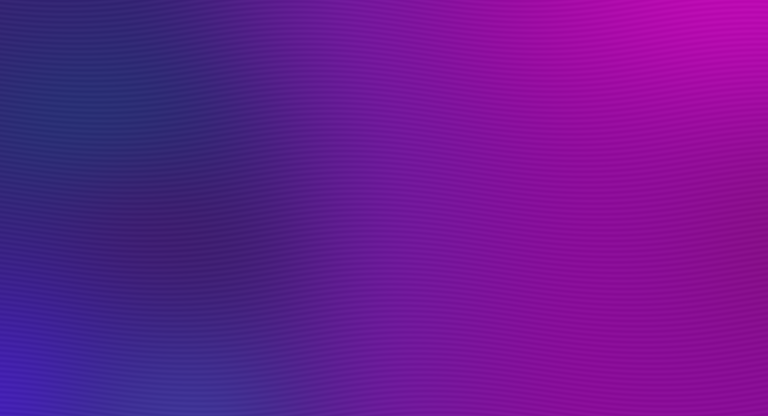
Give the GLSL for this background, as a WebGL 1 fragment shader.

```glsl
precision highp float;
// Indigo to magenta backdrop crossed by fine, gently wavy lines.
// A horizontal colour ramp carries soft elliptical glows; a warped sine
// over height adds the faint ripples.

uniform vec2 u_resolution;

const float TAU = 6.2831853;

// Ramp colours, left to right
const vec3 INDIGO = vec3(0.21, 0.135, 0.45);
const vec3 VIOLET = vec3(0.43, 0.10, 0.61);
const vec3 PURPLE = vec3(0.54, 0.05, 0.60);

// Glow colours
const vec3 TEAL_BLUE = vec3(0.15, 0.20, 0.46);
const vec3 DARK_PLUM = vec3(0.25, 0.11, 0.42);
const vec3 ULTRAMARINE = vec3(0.27, 0.12, 0.72);
const vec3 SLATE_BLUE = vec3(0.25, 0.22, 0.61);
const vec3 MAGENTA = vec3(0.74, 0.04, 0.70);
const vec3 WINE = vec3(0.52, 0.06, 0.52);

// Ripples
const float LINE_COUNT = 78.0;
const float LINE_STRENGTH = 0.013;
const float WAVE_HEIGHT = 0.025;
const float WAVE_LENGTH = 0.6;
const float CREST_X = 0.57;
const float CREST_LEAN = 0.19;

// Soft elliptical falloff, 1 at the centre
float glow(vec2 uv, vec2 centre, vec2 radius) {
    vec2 d = (uv - centre) / radius;
    return exp(-dot(d, d));
}

vec3 colourRamp(vec2 uv) {
    float x = uv.x + 0.05 * smoothstep(0.6, 1.0, uv.y);
    vec3 colour = mix(INDIGO, VIOLET, smoothstep(0.18, 0.55, x));
    return mix(colour, PURPLE, smoothstep(0.45, 0.8, x));
}

// Wavy lines, faded out where the canvas is too small to resolve them
float ripples(vec2 uv) {
    float crest = CREST_X - CREST_LEAN * uv.y;
    float wave = WAVE_HEIGHT * cos(TAU * (uv.x - crest) / WAVE_LENGTH);
    float visible = smoothstep(2.0, 3.5, u_resolution.y / LINE_COUNT);
    return visible * sin(TAU * LINE_COUNT * (uv.y - wave));
}

void main() {
    vec2 uv = gl_FragCoord.xy / u_resolution;
    vec3 colour = colourRamp(uv);

    // Cool and dark areas on the left
    colour = mix(colour, TEAL_BLUE, 0.9 * glow(uv, vec2(0.11, 0.69), vec2(0.17, 0.24)));
    colour = mix(colour, DARK_PLUM, 0.85 * glow(uv, vec2(0.21, 0.40), vec2(0.16, 0.22)));
    colour = mix(colour, ULTRAMARINE, glow(uv, vec2(-0.02, -0.02), vec2(0.19, 0.36)));
    colour = mix(colour, SLATE_BLUE, 0.85 * glow(uv, vec2(0.24, -0.04), vec2(0.15, 0.24)));

    // Bright corner and darker edge on the right
    colour = mix(colour, WINE, 0.9 * glow(uv, vec2(1.03, 0.45), vec2(0.15, 0.32)));
    colour = mix(colour, MAGENTA, glow(uv, vec2(0.97, 1.05), vec2(0.30, 0.35)));

    colour += LINE_STRENGTH * ripples(uv);
    gl_FragColor = vec4(colour, 1.0);
}
```
